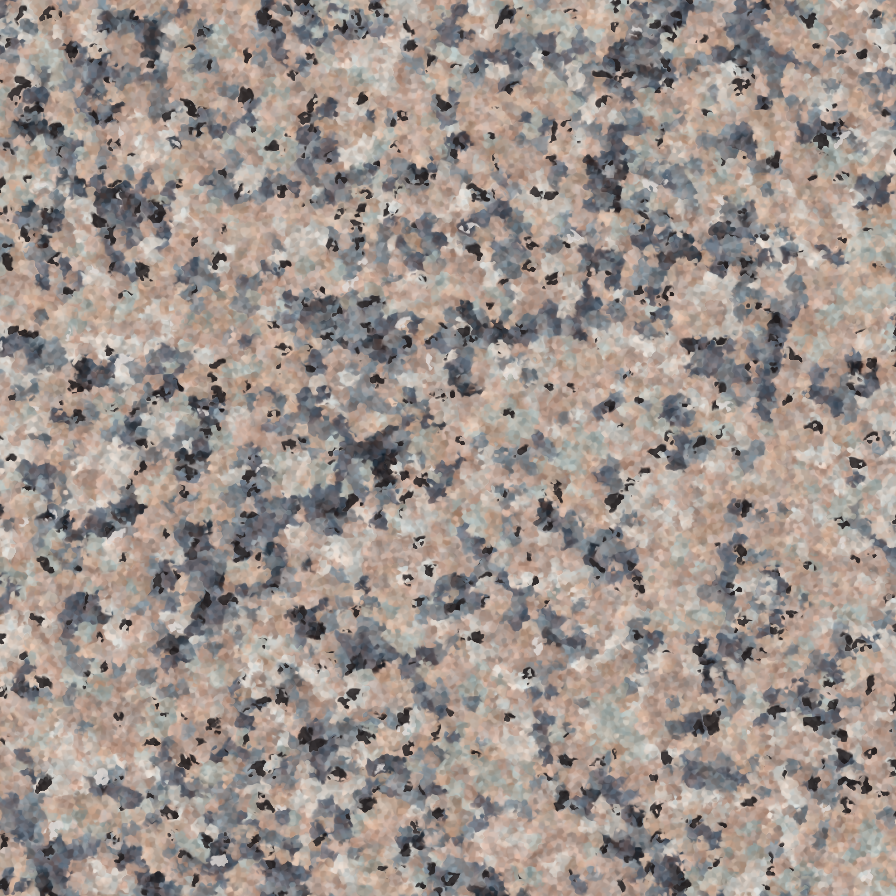
Reproduce this texture procedurally as a Shadertoy shader.

```glsl
// Polished pink granite: feldspar and quartz grains, blue-grey clusters and black mica specks.

vec2 hash2(vec2 p) {
    vec3 q = fract(p.xyx * vec3(0.1031, 0.1030, 0.0973));
    q += dot(q, q.yzx + 33.33);
    return fract((q.xx + q.yz) * q.zy);
}

// Two random values of the nearest cell: constant over each cluster
vec2 clusterValue(vec2 p) {
    vec2 cell = floor(p), value = vec2(0.0);
    float nearest = 9.0;
    for (int y = -1; y <= 1; y++)
    for (int x = -1; x <= 1; x++) {
        vec2 id = cell + vec2(x, y);
        float d = length(id + hash2(id + 19.0) - p);
        if (d < nearest) {
            nearest = d;
            value = hash2(id + 83.0);
        }
    }
    return value;
}

// Cellular noise with soft cell borders
vec2 mottle(vec2 p) {
    vec2 cell = floor(p), sum = vec2(0.0);
    float total = 0.0;
    for (int y = -1; y <= 1; y++)
    for (int x = -1; x <= 1; x++) {
        vec2 id = cell + vec2(x, y);
        float w = exp(-9.0 * length(id + hash2(id + 7.0) - p));
        sum += w * hash2(id + 131.0);
        total += w;
    }
    return sum / total - 0.5;
}

// Slow drift of the share of dark minerals
float drift(vec2 p) {
    return 0.035 * (sin(7.0 * p.x + 2.0 * sin(5.0 * p.y))
                  + sin(9.0 * p.y - 4.0 * p.x + 1.0));
}

// Colour of the grain centred at p
vec3 mineral(vec2 p, vec2 rnd) {
    vec2 cluster = clusterValue(p * 27.0);
    float kind = 0.62 * cluster.x + 0.38 * rnd.x + drift(p);
    float tone = (rnd.y - 0.5) * 0.13;
    if (kind < 0.11) return vec3(0.25, 0.25, 0.27) + tone;
    if (kind < 0.25) return vec3(0.38, 0.385, 0.42) + tone;
    if (kind < 0.37) return vec3(0.50, 0.51, 0.525) + tone;
    float hue = 0.55 * cluster.y + 0.45 * fract(rnd.x * 37.0);
    vec3 light = vec3(0.77, 0.74, 0.71);
    if (hue < 0.70) light = vec3(0.71, 0.62, 0.575);
    if (hue < 0.44) light = vec3(0.74, 0.65, 0.585);
    if (hue < 0.27) light = vec3(0.67, 0.67, 0.64);
    return light + tone;
}

// Soft-edged cellular grains
vec3 grains(vec2 p) {
    vec2 q = p * 72.0, cell = floor(q);
    vec3 sum = vec3(0.0);
    float total = 0.0;
    for (int y = -1; y <= 1; y++)
    for (int x = -1; x <= 1; x++) {
        vec2 id = cell + vec2(x, y);
        vec2 centre = id + hash2(id + 3.0);
        float w = exp(-13.0 * length(centre - q));
        sum += w * mineral(centre / 72.0, hash2(id + 211.0));
        total += w;
    }
    return sum / total;
}

// Ragged elongated specks: x = black mica, y = rare white flecks
vec2 specks(vec2 p, float ragged) {
    vec2 q = p * 46.0, cell = floor(q), cover = vec2(0.0);
    for (int y = -1; y <= 1; y++)
    for (int x = -1; x <= 1; x++) {
        vec2 id = cell + vec2(x, y);
        vec2 centre = id + hash2(id + 41.0), rnd = hash2(id + 307.0);
        float dark = 1.0 - smoothstep(0.2, 0.6, clusterValue(centre / 46.0 * 27.0).x);
        float angle = 6.2832 * fract(rnd.y * 17.0);
        vec2 d = q - centre;
        d = vec2(cos(angle) * d.x + sin(angle) * d.y,
                 cos(angle) * d.y - sin(angle) * d.x) * vec2(0.75, 1.3);
        float radius = mix(0.12, 0.36, rnd.y * rnd.y) + 0.3 * ragged;
        float shape = 1.0 - smoothstep(-0.07, 0.07, length(d) - radius);
        cover.x = max(cover.x, shape * step(rnd.x, mix(0.14, 0.42, dark)));
        cover.y = max(cover.y, shape * step(0.982, rnd.x));
    }
    return cover;
}

void mainImage(out vec4 fragColor, in vec2 fragCoord) {
    vec2 uv = fragCoord / iResolution.y;

    // Roughen the grain borders
    vec2 fine = mottle(uv * 185.0);
    vec2 medium = mottle(uv * 95.0 + 50.0);
    vec2 p = uv + 0.007 * fine + 0.006 * medium;

    // Minerals with crystalline shading and a slight warm-cool tint
    vec3 color = grains(p);
    color += 0.15 * fine.x + 0.08 * medium.y;
    color += vec3(0.05, -0.01, -0.04) * (fine.y + medium.x);

    // Black and white specks on top
    vec2 cover = specks(p, fine.y);
    color = mix(color, vec3(0.15, 0.135, 0.14) + 0.1 * fine.x, 0.9 * cover.x);
    color = mix(color, vec3(0.87, 0.85, 0.84), 0.85 * cover.y);

    fragColor = vec4(clamp(color, 0.0, 1.0), 1.0);
}
```
